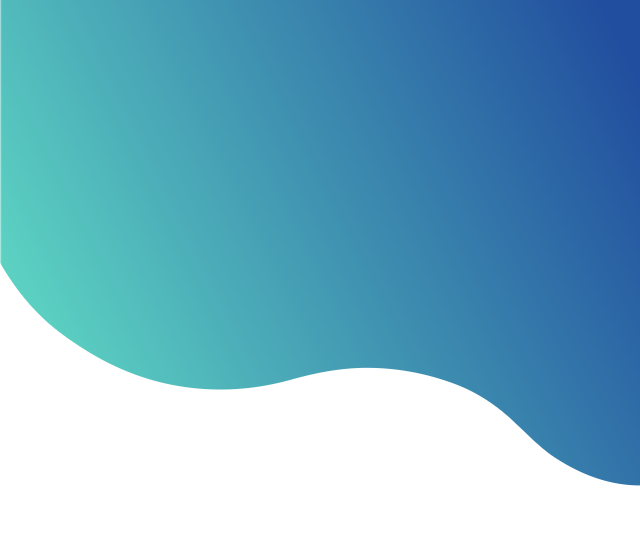
This background is drawn by a Shadertoy shader. Its source:

```glsl
// A teal to blue diagonal gradient with a wavy lower edge over white.

// Knots of the wave, left to right: x, height, slope.
const vec3 knots[9] = vec3[9](
    vec3(0.0, 0.5116, -2.036), vec3(0.1302, 0.3519, -0.758),
    vec3(0.3451, 0.276, 0.0), vec3(0.4557, 0.2946, 0.333),
    vec3(0.5729, 0.3163, 0.0), vec3(0.7096, 0.2868, -0.441),
    vec3(0.8008, 0.2186, -1.107), vec3(0.8659, 0.1504, -0.786),
    vec3(1.0, 0.0977, 0.0));

// Cubic Hermite curve through the knots.
float waveHeight(float x) {
    float height = 0.0;
    for (int i = 0; i < 8; i++) {
        vec3 a = knots[i], b = knots[i + 1];
        if (x < a.x) break;
        float span = b.x - a.x;
        float t = clamp((x - a.x) / span, 0.0, 1.0);
        float u = 1.0 - t;
        height = mix(a.y, b.y, t * t * (3.0 - 2.0 * t))
               + span * t * u * (u * a.z - t * b.z);
    }
    return height;
}

void mainImage(out vec4 fragColor, in vec2 fragCoord) {
    vec2 uv = fragCoord / iResolution.xy;

    // Diagonal gradient, darkest in the upper right corner.
    float shade = clamp((uv.x + 0.42 * uv.y - 0.225) / 1.133, 0.0, 1.0);
    vec3 color = mix(vec3(0.36, 0.82, 0.76), vec3(0.13, 0.305, 0.622), shade);

    // Coverage above the wave, smoothed over one pixel.
    float above = uv.y - waveHeight(uv.x);
    float pixel = length(vec2(dFdx(above), dFdy(above)));
    float coverage = clamp(0.5 + above / max(pixel, 1e-5), 0.0, 1.0);

    // Pale sliver along the left border.
    coverage *= mix(0.55, 1.0, smoothstep(0.001, 0.0029, uv.x));

    fragColor = vec4(mix(vec3(1.0), color, coverage), 1.0);
}
```
